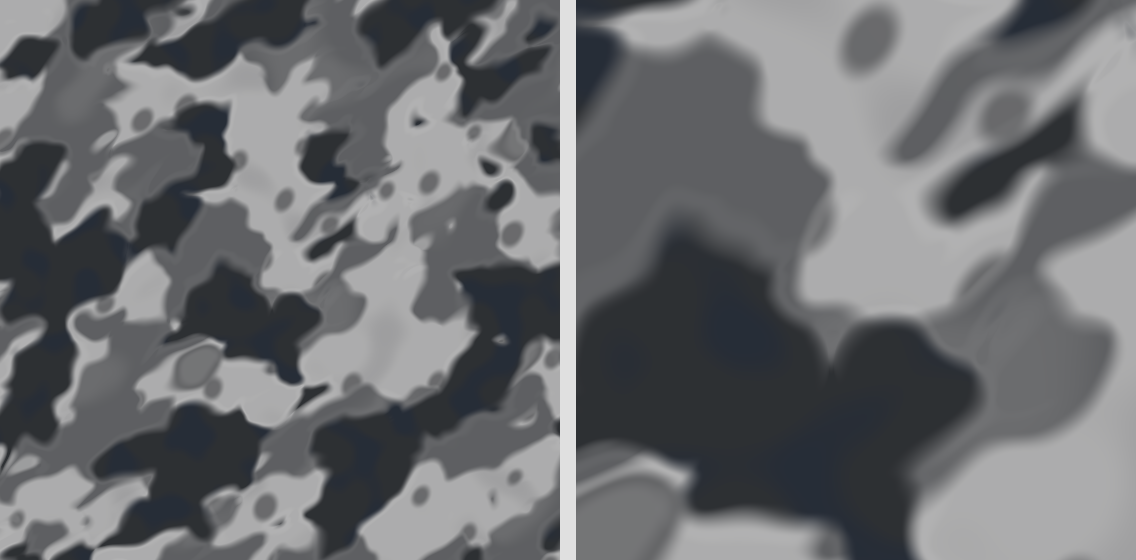
Left, the full canvas; right, a detail of the centre.
Reproduce this pattern procedurally as a WebGL 1 fragment shader.

```glsl
precision highp float;
// Grey camouflage: slanted, lobed patches of near-black and pale grey on a mid
// grey ground. Patches are thresholded sums of gradient noise with an even soft
// edge; small oval spots and pale flecks come from a jittered cell grid.

uniform vec2 u_resolution;

const vec3 GROUND = vec3(0.368, 0.373, 0.383);
const vec3 GROUND_PALE = vec3(0.455, 0.457, 0.463);
const vec3 SPOT = vec3(0.385, 0.388, 0.395);
const vec3 LIGHT = vec3(0.675, 0.675, 0.677);
const vec3 LIGHT_SHADE = vec3(0.620, 0.620, 0.625);
const vec3 DARK = vec3(0.178, 0.188, 0.200);
const vec3 DARK_BLUE = vec3(0.150, 0.175, 0.215);

const float SLANT = 0.62;                 // direction of the patches, radians
const vec2 STRETCH = vec2(0.80, 1.25);    // long and short axis frequencies
const float PATCH_FREQ = 5.4;             // noise cells across the canvas
const float LIGHT_LEVEL = 0.12;           // thresholds in standard deviations
const float DARK_LEVEL = 0.58;
const float EDGE = 0.0085;                // edge half width, canvas units
const float SPOT_EDGE = 0.007;
const float MIN_SLOPE = 7.0;              // keeps edges bounded on flat field
const float PROBE = 0.003;                // step for the slope estimate
const float WARP = 0.006;

vec2 hash2(vec2 p) {
  vec3 q = fract(p.xyx * vec3(0.1031, 0.1030, 0.0973));
  q += dot(q, q.yzx + 33.33);
  return fract((q.xx + q.yz) * q.zy);
}

float cornerSlope(vec2 corner, vec2 offset) {
  float angle = 6.2832 * hash2(corner).x;
  return dot(vec2(cos(angle), sin(angle)), offset);
}

// Gradient noise scaled to a standard deviation of about one
float noise(vec2 p) {
  vec2 i = floor(p), f = fract(p);
  vec2 w = f * f * f * (f * (f * 6.0 - 15.0) + 10.0);
  vec2 e = vec2(1.0, 0.0);
  float low = mix(cornerSlope(i, f), cornerSlope(i + e, f - e), w.x);
  float high = mix(cornerSlope(i + e.yx, f - e.yx),
                   cornerSlope(i + 1.0, f - 1.0), w.x);
  return 4.7 * mix(low, high, w.y);
}

// Slanted and stretched space with a slight wobble
vec2 slanted(vec2 uv) {
  float c = cos(SLANT), s = sin(SLANT);
  vec2 bend = vec2(noise(uv * 13.0 + 5.0), noise(uv * 13.0 + 63.0));
  return vec2(c * uv.x + s * uv.y, c * uv.y - s * uv.x) * STRETCH + WARP * bend;
}

// Broad shape with lobes and small bays along its border
float patchField(vec2 p, vec2 seed) {
  vec2 q = p * PATCH_FREQ + seed;
  float sum = noise(q) + 0.52 * noise(q * 2.1 + 17.3) + 0.22 * noise(q * 4.3 + 41.7);
  return sum / 1.148;
}

// Approximate signed distance to the patch border, positive inside
float patchDistance(vec2 p, vec2 seed, float level) {
  float field = patchField(p, seed);
  vec2 slope = vec2(patchField(p + vec2(PROBE, 0.0), seed),
                    patchField(p + vec2(0.0, PROBE), seed)) - field;
  return (field - level) / max(length(slope * STRETCH) / PROBE, MIN_SLOPE);
}

// Signed distance to scattered round spots; radius is in cell units
float spots(vec2 p, float cells, float radius, float share, vec2 seed) {
  vec2 q = p * cells + seed;
  vec2 home = floor(q);
  float nearest = 1.0;
  for (int y = -1; y <= 1; y++) {
    for (int x = -1; x <= 1; x++) {
      vec2 cell = home + vec2(float(x), float(y));
      vec2 place = cell + 0.5 + 0.6 * (hash2(cell) - 0.5);
      vec2 trait = hash2(cell + 71.0);
      float d = length(q - place) - radius * mix(0.6, 1.1, trait.y);
      if (trait.x < share) nearest = min(nearest, d);
    }
  }
  return nearest / cells;
}

void main() {
  vec2 uv = gl_FragCoord.xy / min(u_resolution.x, u_resolution.y);
  vec2 p = slanted(uv);

  // Ground with soft paler areas
  float drift = noise(p * 6.0 + 130.0);
  vec3 color = mix(GROUND, GROUND_PALE, 0.6 * smoothstep(0.5, 1.8, drift));

  // Pale flecks on the ground, then the light patches
  float fleckDistance = spots(p * vec2(0.8, 1.2), 9.0, 0.17, 0.28, vec2(23.0));
  float flecks = smoothstep(SPOT_EDGE, -SPOT_EDGE, fleckDistance);
  float light = smoothstep(-EDGE, EDGE, patchDistance(p, vec2(57.0, 12.0), LIGHT_LEVEL));
  vec3 lightTone = mix(LIGHT, LIGHT_SHADE, smoothstep(0.3, 2.4, noise(uv * 11.0 + 90.0)));
  color = mix(color, lightTone, max(light, 0.8 * flecks));

  // Small upright spots and larger blobs with a darker rim, over the light
  vec2 upright = uv * vec2(1.1, 0.9) + vec2(0.25 * -uv.y, 0.0) + (p - uv) * 0.15;
  float small = smoothstep(SPOT_EDGE, -SPOT_EDGE, spots(upright, 11.0, 0.21, 0.5, vec2(8.0)));
  float blobDistance = spots(p, 4.6, 0.25, 0.36, vec2(35.0));
  float rim = smoothstep(-0.018, -0.002, blobDistance);
  float blob = smoothstep(SPOT_EDGE, -SPOT_EDGE, blobDistance);
  color = mix(color, SPOT, 0.9 * small * light);
  color = mix(color, mix(GROUND_PALE, SPOT, rim), blob * light);

  // Dark patches with a faint pale halo and blue mottling
  float darkDistance = patchDistance(p, vec2(203.0, 88.0), DARK_LEVEL);
  color += 0.02 * smoothstep(0.010, 0.0, abs(darkDistance + 0.010));
  vec3 darkTone = mix(DARK, DARK_BLUE, smoothstep(-0.2, 1.6, noise(uv * 16.0 + 300.0)));
  color = mix(color, darkTone, smoothstep(-EDGE, EDGE, darkDistance));
  gl_FragColor = vec4(color, 1.0);
}
```
